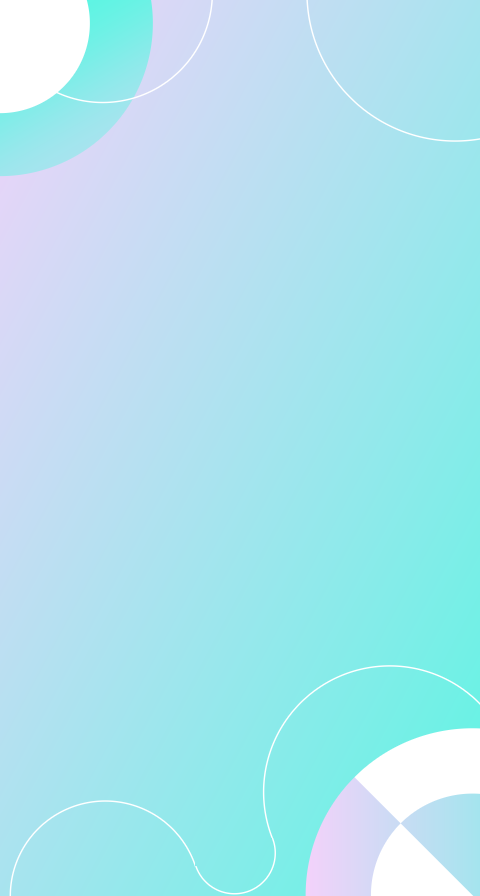
Reproduce this background procedurally as a Shadertoy shader.

```glsl
// Pastel pink-to-mint gradient with corner rings and thin white curves.

// Lavender pink at 0, mint at 1
vec3 pastel(float t) {
    return mix(vec3(0.955, 0.822, 0.982), vec3(0.36, 0.962, 0.888), clamp(t, 0.0, 1.0));
}

// Antialiased coverage of the region where d is negative
float fill(float d) {
    return clamp(0.5 - d * iResolution.y, 0.0, 1.0);
}

float disc(vec2 p, vec2 center, float radius) {
    return fill(length(p - center) - radius);
}

// Hairline circle; its opacity follows the line width on small canvases
float outline(vec2 p, vec2 center, float radius) {
    float width = 0.0016;
    float d = abs(length(p - center) - radius) - 0.5 * width;
    return min(fill(d), width * iResolution.y);
}

void mainImage(out vec4 fragColor, in vec2 fragCoord) {
    vec2 uv = fragCoord / iResolution.xy;
    vec2 p = fragCoord / iResolution.y; // canvas height is one unit

    // Diagonal backdrop from the upper left to the lower right
    vec3 color = pastel(0.5 * (uv.x + 1.0 - uv.y));

    // Mint ring in the upper left corner
    vec2 q = p - vec2(0.0, 0.974);
    float shade = smoothstep(0.03, 0.21, dot(p - vec2(0.0, 1.0), vec2(0.5, -0.87)));
    color = mix(color, pastel(1.0 - 0.5 * shade), disc(q, vec2(0.0), 0.1706));

    // Two circles hanging from the top edge
    float line = outline(p, vec2(0.1146, 1.008), 0.1224);
    line = max(line, outline(p, vec2(0.508, 1.008), 0.1654));

    // Tangent arcs joined into one wave along the bottom
    float leftArc = outline(p, vec2(0.1175, 0.0), 0.106) * step(p.x, 0.2177);
    float dip = outline(p, vec2(0.2617, 0.048), 0.0455)
              * step(p.y, 0.0334 + 0.36 * (p.x - 0.2177));
    float rightArc = outline(p, vec2(0.435, 0.116), 0.1408) * step(0.0645, p.y);
    line = max(line, max(leftArc, max(dip, rightArc)));
    color = mix(color, vec3(1.0), line);

    // White core of the mint ring
    color = mix(color, vec3(1.0), disc(q, vec2(0.0), 0.1003));

    // Lower right disc: white and pastel swap across the diagonal and inner rim
    vec2 r = p - vec2(0.5273, 0.001);
    float upper = fill(-dot(r, vec2(0.7071)));
    float white = mix(upper, 1.0 - upper, disc(r, vec2(0.0), 0.1133));
    vec3 badge = mix(pastel(0.5 + r.x / 0.3724), vec3(1.0), white);
    color = mix(color, badge, disc(r, vec2(0.0), 0.1862));

    fragColor = vec4(color, 1.0);
}
```
